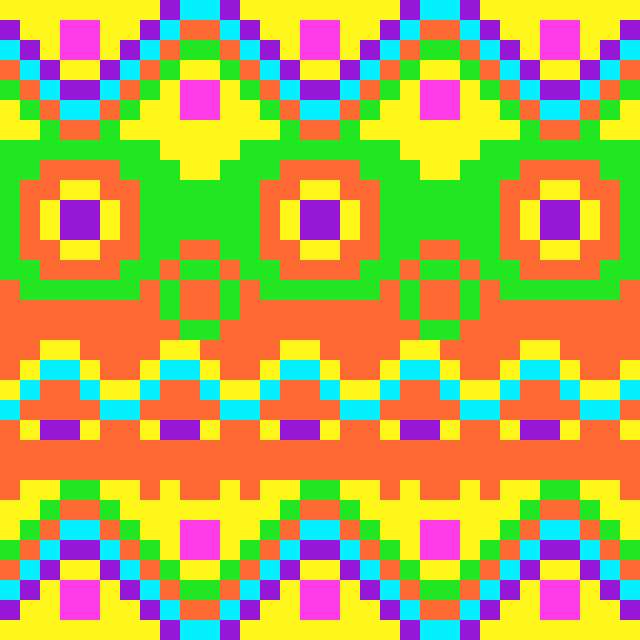
This pattern is drawn by a WebGL 2 fragment shader. Its source:

```glsl
#version 300 es
precision highp float;
// Woven-style bands of stepped motifs on a 32 x 32 grid of flat colour cells.
// Each column is folded about a motif centre, so a cell's colour follows from
// its row and its folded column: zigzags are sums of the two, motifs are diamonds.

uniform vec2 u_resolution;
out vec4 fragColor;

const int GRID = 32;            // cells across and down
const int WIDE_PERIOD = 12;     // zigzags and medallions
const int WIDE_CENTRE = 4;
const int NARROW_PERIOD = 6;    // small wave
const int NARROW_CENTRE = 3;
const int ZIGZAG_ROWS = 7;      // height of the top and bottom zigzags
const int ZIGZAG_START = 4;     // diagonal where the stripes begin
const int MEDALLION_ROW = 11;   // row edges the motifs are centred on
const int RING_ROW = 15;        // also where green ground turns orange
const int WAVE_ROW = 17;
const int FRINGE_ROW = 24;
const int SAMPLES = 3;          // antialiasing samples per axis

const vec3 ORANGE  = vec3(1.00, 0.41, 0.20);
const vec3 YELLOW  = vec3(1.00, 0.97, 0.10);
const vec3 GREEN   = vec3(0.13, 0.90, 0.13);
const vec3 CYAN    = vec3(0.02, 0.94, 1.00);
const vec3 PURPLE  = vec3(0.59, 0.09, 0.84);
const vec3 MAGENTA = vec3(1.00, 0.23, 0.91);

// Cells between a cell and the grid line at centre, counted from 0
int mirrorDistance(int cell, int centre) {
    return cell < centre ? centre - 1 - cell : cell - centre;
}

// The same distance to the nearest centre of a repeating row
int foldColumn(int column, int centre, int period) {
    int t = (column - centre + period) % period;
    return min(t, period - 1 - t);
}

// Four diagonal stripes on yellow, with blocks in the peaks and valleys
vec3 zigzag(int column, int edgeRow) {
    int stripe = column + edgeRow - ZIGZAG_START;
    bool outerBlock = column == 0 && (edgeRow == 1 || edgeRow == 2);
    bool innerBlock = column == 5 && (edgeRow == 4 || edgeRow == 5);
    if (outerBlock || innerBlock) return MAGENTA;
    if (stripe == 0) return PURPLE;
    if (stripe == 1) return CYAN;
    if (stripe == 2) return ORANGE;
    if (stripe == 3) return GREEN;
    return YELLOW;
}

// Medallions, yellow points and small rings where green meets orange
vec3 medallionBand(int column, int row) {
    int across = mirrorDistance(row, MEDALLION_ROW);
    int diamond = column + across;
    if (max(column, across) <= 2 && diamond < 4)
        return diamond == 0 ? PURPLE : diamond == 1 ? YELLOW : ORANGE;

    if (column - row >= -3) return YELLOW;

    if (5 - column + mirrorDistance(row, RING_ROW) == 1) return GREEN;
    bool orangeGround = row >= RING_ROW || column + row >= RING_ROW + 2;
    return orangeGround ? ORANGE : GREEN;
}

// Two-colour wave with a short bar below each crest
vec3 smallWave(int column, int waveRow) {
    if (waveRow == column) return YELLOW;
    if (waveRow == column + 1) return CYAN;
    if (waveRow == 4 && column < 2) return column == 0 ? PURPLE : YELLOW;
    return ORANGE;
}

// Toothed upper edge of the bottom zigzag
vec3 fringe(int column) {
    if (column == 0) return GREEN;
    return column == 3 || column == 5 ? ORANGE : YELLOW;
}

vec3 cellColour(ivec2 cell) {
    int row = GRID - 1 - cell.y;    // counted from the top
    int edgeRow = min(row, cell.y);
    int wide = foldColumn(cell.x, WIDE_CENTRE, WIDE_PERIOD);
    int narrow = foldColumn(cell.x, NARROW_CENTRE, NARROW_PERIOD);

    if (edgeRow < ZIGZAG_ROWS) return zigzag(wide, edgeRow);
    if (row < WAVE_ROW) return medallionBand(wide, row);
    if (row < FRINGE_ROW) return smallWave(narrow, row - WAVE_ROW);
    return fringe(wide);
}

void main() {
    // Average a small grid of samples to smooth the cell edges
    vec3 total = vec3(0.0);
    for (int j = 0; j < SAMPLES; j++) {
        for (int i = 0; i < SAMPLES; i++) {
            vec2 offset = (vec2(i, j) + 0.5) / float(SAMPLES) - 0.5;
            vec2 uv = (gl_FragCoord.xy + offset) / u_resolution;
            total += cellColour(ivec2(floor(uv * float(GRID))));
        }
    }
    fragColor = vec4(total / float(SAMPLES * SAMPLES), 1.0);
}
```
